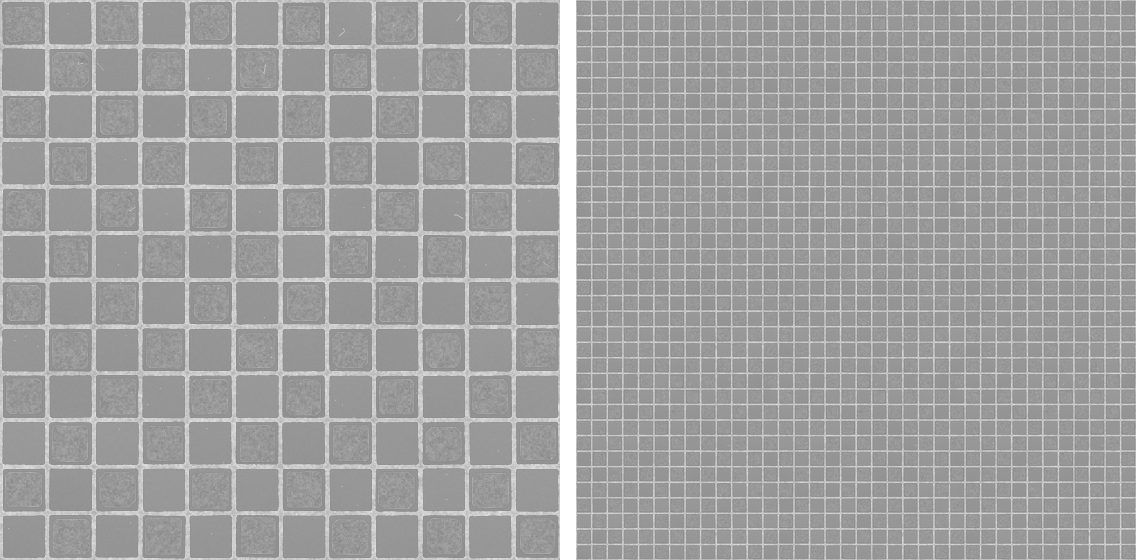
Left: one tile. Right: repeated 3 by 3.
This texture is drawn by a WebGL 1 fragment shader. Its source:

```glsl
precision highp float;
// A 12 by 12 sheet of grey mosaic tiles in pale, grainy grout. Smooth tiles
// alternate with tiles holding a rough chamfered panel. Rounded-box distances
// give the shapes; hashes per tile and wrapping noise give the wear.
uniform vec2 u_resolution;

const float TILES = 12.0;

float hash(vec2 p) {
  vec3 q = fract(vec3(p.xyx) * 0.1031);
  q += dot(q, q.yzx + 33.33);
  return fract((q.x + q.y) * q.z);
}

// Value noise over the canvas that wraps after "period" lattice cells.
float noise(vec2 uv, float period) {
  vec2 p = uv * period;
  vec2 i = floor(p);
  vec2 f = fract(p);
  f = f * f * (3.0 - 2.0 * f);
  vec2 a = mod(i, period);
  vec2 b = mod(i + 1.0, period);
  return mix(mix(hash(a), hash(vec2(b.x, a.y)), f.x),
             mix(hash(vec2(a.x, b.y)), hash(b), f.x), f.y);
}

float roundedBox(vec2 p, vec2 halfSize, float radius) {
  vec2 d = abs(p) - halfSize + radius;
  return length(max(d, 0.0)) + min(max(d.x, d.y), 0.0) - radius;
}

float segment(vec2 p, vec2 a, vec2 b) {
  vec2 ab = b - a;
  return length(p - a - ab * clamp(dot(p - a, ab) / dot(ab, ab), 0.0, 1.0));
}

// Antialiased coverage of the inside of a shape.
float fill(float d, float pixel) {
  return 1.0 - smoothstep(-0.5 * pixel, 0.5 * pixel, d);
}

void main() {
  vec2 uv = gl_FragCoord.xy / u_resolution;
  float pixel = TILES / min(u_resolution.x, u_resolution.y);
  vec2 grid = uv * TILES - vec2(0.012, 0.0);
  vec2 id = mod(floor(grid), TILES);
  vec2 cell = fract(grid) - 0.5;

  // Random values belonging to this tile
  vec2 shift = vec2(hash(id + 17.3), hash(id + 41.7)) - 0.5;
  vec2 vary = vec2(hash(id + 63.1), hash(id + 89.9));

  // Noise layers
  float fine = noise(uv, 480.0) - 0.5;
  float grain = noise(uv + 0.37, 250.0) - 0.5;
  float blotch = noise(uv, 84.0) - 0.5;
  float broad = noise(uv, 9.0) - 0.5;

  // Grout, with sandy grain and a faint grey knot at each crossing
  float shade = 0.785 + 0.09 * fine + 0.08 * grain + 0.05 * blotch + 0.04 * broad;
  vec2 corner = 0.5 - abs(cell);
  shade -= 0.05 * (1.0 - smoothstep(0.03, 0.09, corner.x + corner.y));

  // Tile body, slightly shifted and turned, with an uneven edge
  float turn = (vary.x - 0.5) * 0.02;
  vec2 p = cell - shift * 0.014;
  p += turn * vec2(-p.y, p.x);
  float edge = roundedBox(p, vec2(0.456) + (vary - 0.5) * 0.008, 0.055);
  edge += 0.008 * blotch + 0.006 * grain;
  float body = 0.588 + 0.016 * (vary.y - 0.5) + 0.012 * broad + 0.016 * fine;
  body += 0.012 * p.y;
  body -= 0.025 * smoothstep(-0.035, 0.0, edge);

  // Rough panel on every other tile
  if (mod(id.x + id.y, 2.0) > 0.5) {
    vec2 q = p - shift.yx * 0.035;
    vec2 size = vec2(0.375) + (vary.yx - 0.5) * 0.03;
    float chamfer = mix(0.04, 0.13, hash(id + 7.7));
    vec2 a = abs(q);
    float panel = roundedBox(q, size, 0.05);
    panel = max(panel, (a.x + a.y - size.x - size.y + chamfer) * 0.7071);
    panel += 0.01 * blotch;
    float rough = 0.596 + 0.07 * fine + 0.065 * grain + 0.025 * blotch;
    body = mix(body - 0.012, rough, fill(panel, pixel));
    // Worn rim: a broken light line with a soft dark line outside
    float wear = smoothstep(0.2, 0.8, noise(uv + 0.61, 60.0));
    float rim = fill(abs(panel) - 0.006, pixel);
    float groove = fill(abs(panel - 0.022) - 0.008, pixel);
    body += 0.09 * rim * (0.25 + 0.75 * wear) - 0.022 * groove;
  }

  // Small pale chips scattered over the faces
  vec2 speckGrid = uv * 96.0;
  vec2 speckId = mod(floor(speckGrid), 96.0);
  vec2 speckAt = 0.3 + 0.4 * vec2(hash(speckId + 5.1), hash(speckId + 9.3));
  float speck = length(fract(speckGrid) - speckAt) / 8.0 - 0.013;
  body += 0.13 * step(0.982, hash(speckId + 2.9)) * fill(speck, pixel);

  // A few tiles carry a thin bent scratch
  vec2 start = (vec2(hash(id + 3.3), hash(id + 4.9)) - 0.5) * 0.6;
  vec2 bend = start + vec2(0.06, -0.13) * (vary - 0.3);
  vec2 stop = bend + shift * 0.3 + vec2(0.02, 0.05);
  float scratch = min(segment(p, start, bend), segment(p, bend, stop));
  scratch += 0.012 * blotch - 0.007;
  body += 0.17 * step(0.91, hash(id + 28.6)) * fill(scratch, pixel);

  // Lay the tile into the grout, leaving a bright lip around it
  shade += 0.035 * (1.0 - smoothstep(0.0, 0.025, edge));
  shade = mix(shade, body, fill(edge, pixel));
  gl_FragColor = vec4(vec3(shade), 1.0);
}
```
